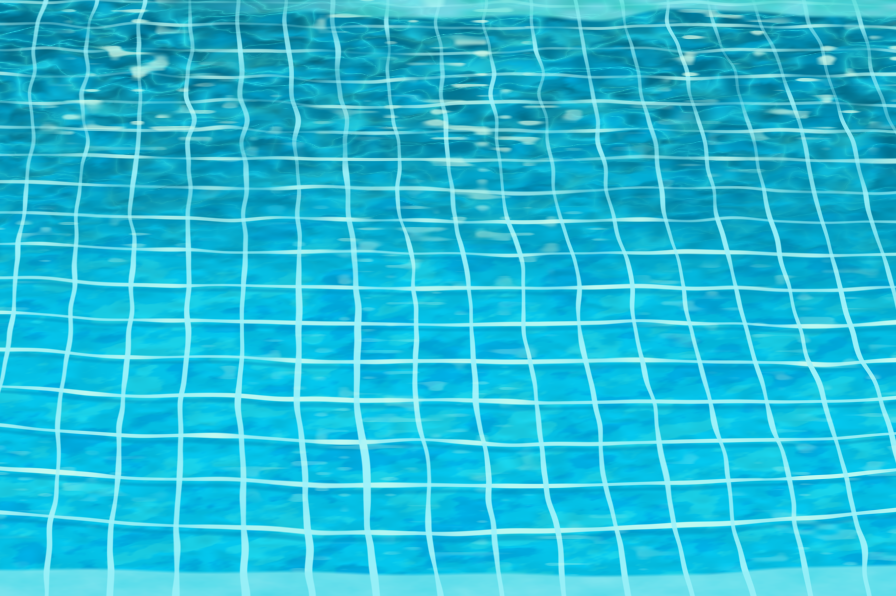
Reproduce this texture procedurally as a WebGL 1 fragment shader.

```glsl
precision highp float;

uniform vec2 u_resolution;

const vec3 DEEP = vec3(0.0, 0.51, 0.65);
const vec3 BLUE = vec3(0.0, 0.67, 0.87);
const vec3 CYAN = vec3(0.015, 0.75, 0.895);
const vec3 AQUA = vec3(0.11, 0.81, 0.89);
const vec3 TEAL = vec3(0.30, 0.87, 0.82);
const vec3 GROUT = vec3(0.62, 0.95, 0.98);
const vec3 GLINT = vec3(0.86, 1.0, 0.92);
const vec3 LEDGE = vec3(0.54, 0.91, 0.94);

float hash(vec2 p) {
  p = fract(p * vec2(0.1031, 0.1137));
  p += dot(p, p.yx + 33.33);
  return fract((p.x + p.y) * p.x * 17.31);
}

float noise(vec2 p) {
  vec2 cell = floor(p);
  vec2 f = fract(p);
  f = f * f * (3.0 - 2.0 * f);
  float low = mix(hash(cell), hash(cell + vec2(1.0, 0.0)), f.x);
  float high = mix(hash(cell + vec2(0.0, 1.0)), hash(cell + 1.0), f.x);
  return mix(low, high, f.y);
}

float fbm(vec2 p) {
  float sum = 0.0;
  float amplitude = 0.533;
  for (int i = 0; i < 4; i++) {
    sum += amplitude * noise(p);
    p = mat2(1.6, 1.2, -1.2, 1.6) * p + 7.3;
    amplitude *= 0.5;
  }
  return sum;
}

// Bright crest where the noise crosses its middle value
float crest(vec2 p, float sharpness) {
  return pow(1.0 - abs(2.0 * noise(p) - 1.0), sharpness);
}

float stripe(float coord, float spacing, float halfWidth, float blur) {
  float d = abs(fract(coord + 0.5) - 0.5) * spacing;
  return 1.0 - smoothstep(max(halfWidth - blur, 0.0), halfWidth + blur, d);
}

// Sideways and vertical shift caused by the water surface
vec2 refraction(vec2 p, float chop) {
  vec2 slow = vec2(noise(p * vec2(4.0, 9.0) + 3.1), noise(p * vec2(6.0, 5.0) + 19.7));
  vec2 fast = vec2(noise(p * vec2(9.0, 25.0) + 41.0), noise(p * vec2(13.0, 24.0) + 67.0));
  return (slow - 0.5) * vec2(0.013, 0.010) + (fast - 0.5) * mix(0.004, 0.010, chop);
}

// Rows sag in the middle, evenly on the left and only near the front on the right
float rowSag(vec2 uv, float side) {
  float left = 0.034 * (1.0 - 0.9 * uv.y);
  float right = 0.042 * (1.0 - smoothstep(0.08, 0.38, uv.y));
  return side * side * mix(left, right, smoothstep(0.4, 0.6, uv.x));
}

vec3 waterColor(vec2 uv, vec2 p, float chop) {
  float broad = fbm(p * vec2(3.0, 6.0) + 5.0);
  float streak = fbm(vec2(p.x + 0.4 * p.y, p.y - 0.2 * p.x) * vec2(13.0, 40.0));
  float depth = smoothstep(0.42, 1.02, uv.y + 0.34 * (broad - 0.5) + 0.16 * abs(uv.x - 0.5));
  vec3 color = mix(BLUE, CYAN, smoothstep(0.28, 0.45, streak));
  color = mix(color, AQUA, 0.85 * smoothstep(0.54, 0.68, streak));
  color = mix(color, DEEP, depth * mix(1.05, 0.78, streak));

  // Choppy ripples towards the far side
  vec2 warped = p + vec2(0.07, 0.03) * vec2(broad, streak);
  float ripple = crest(warped * vec2(10.0, 42.0), 7.0);
  float wavelet = crest(warped * vec2(19.0, 68.0) + 31.0, 5.0);
  float trough = smoothstep(0.46, 0.70, noise(warped * vec2(15.0, 56.0) + 23.0));
  float grain = noise(warped * vec2(34.0, 104.0) + 9.0) - 0.5;
  color = mix(color, DEEP * 0.82, 0.55 * chop * trough);
  color = mix(color, mix(AQUA, TEAL, streak), chop * max(0.60 * ripple, 0.48 * wavelet));
  return color * (1.0 + grain * mix(0.10, 0.34, chop));
}

void main() {
  vec2 uv = gl_FragCoord.xy / u_resolution;
  vec2 p = vec2(uv.x * 1.5, uv.y);
  float pixel = 1.0 / u_resolution.y;
  float blur = 0.0004 + 0.7 * pixel;
  float chop = smoothstep(0.45, 0.90, uv.y);
  vec3 color = waterColor(uv, p, chop);

  // Perspective tile grid seen through the surface
  vec2 q = uv + refraction(p, chop);
  float side = 2.0 * uv.x - 1.0;
  q.x -= 0.012 * (1.0 - side * side);
  q.y -= rowSag(uv, side);
  float columnStep = mix(0.0710, 0.0530, uv.y);
  float column = (q.x - mix(0.049, 0.100, uv.y)) / columnStep;
  float horizon = 3.05 - q.y;
  float row = 37.2 * (q.y - 0.108) / horizon;
  float rowStep = horizon * horizon / 109.4;

  // Line widths and strengths vary along and between lines
  float columnId = floor(column + 0.5);
  float rowId = floor(row + 0.5);
  float columnWear = noise(vec2(columnId * 7.0, uv.y * 24.0));
  float rowWear = noise(vec2(p.x * 14.0, rowId * 5.0 + 2.0));
  float columnWidth = mix(0.0052, 0.0032, uv.y) * (0.55 + 0.4 * hash(vec2(columnId + 31.0, 4.0)) + 0.5 * columnWear);
  float rowWidth = mix(0.0038, 0.0022, uv.y) * (0.6 + 0.7 * rowWear);
  float inside = step(-0.5, row);
  float upright = stripe(column, columnStep * 1.5, columnWidth, blur);
  float level = inside * stripe(row, rowStep, rowWidth, blur);
  float shadow = inside * stripe(row + 0.14, rowStep, rowWidth, 0.003);
  color = mix(color, BLUE * 0.88, 0.5 * shadow * (1.0 - chop));
  color = mix(color, mix(GROUT, GLINT, 0.6 * rowWear), level * mix(0.78 + 0.22 * rowWear, 0.12 + 0.72 * rowWear, chop));
  color = mix(color, GROUT, upright * mix(0.85 + 0.15 * columnWear, 0.28 + 0.65 * columnWear, chop));

  // Scattered sunlight on the surface
  float flecks = smoothstep(0.70, 0.92, noise(p * vec2(26.0, 112.0) + 11.0));
  float sunlit = smoothstep(0.30, 0.65, noise(p * vec2(5.0, 10.0) + 51.0));
  color = mix(color, GLINT, flecks * sunlit * mix(0.25, 0.75, chop));

  // Pale ledge in front and pool rim behind
  float ledgeTop = 0.040 + 0.008 * side * side + 0.016 * (noise(vec2(p.x * 6.0, 8.0)) - 0.5);
  float ledge = 1.0 - smoothstep(-0.002 - pixel, 0.002 + pixel, uv.y - ledgeTop);
  vec3 ledgeColor = mix(LEDGE, AQUA, 0.5 * fbm(p * vec2(14.0, 40.0)));
  color = mix(color, mix(ledgeColor, GROUT, 0.8 * upright), ledge * 0.95);
  float rimBase = 0.976 + 0.022 * (noise(vec2(p.x * 8.0, 3.0)) - 0.5);
  float rim = smoothstep(-0.004, 0.004, uv.y - rimBase) * smoothstep(0.12, 0.5, uv.x);
  color = mix(color, mix(TEAL, GROUT, noise(p * vec2(24.0, 90.0))), rim * 0.75);

  gl_FragColor = vec4(color, 1.0);
}
```
